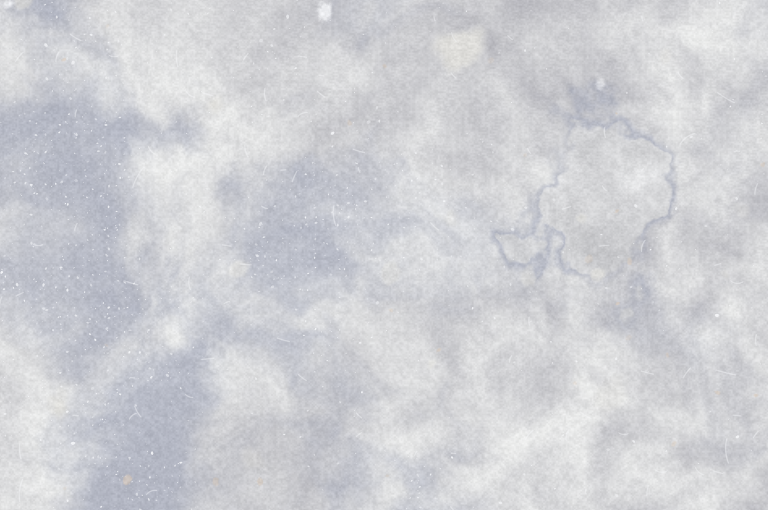
Give the GLSL for this texture, as a WebGL 1 fragment shader.

```glsl
precision highp float;
// Weathered pale stone or ice: soft clouds, blue-grey stains and ragged crust,
// built from warped fractal noise, then dusted with cell-scattered specks,
// cream flecks and a few thin curved fibres.

uniform vec2 u_resolution;

#define CLOUD_SCALE 3.6
#define CLOUD_CONTRAST 1.15
#define STAIN_SCALE 3.8
#define STAIN_STRENGTH 0.80
#define MOTTLE_SCALE 15.0
#define MOTTLE_CONTRAST 1.0
#define GRAIN_SCALE 150.0
#define GRAIN_CONTRAST 0.050
#define SPECK_RADIUS 0.0032
#define SPECK_CHANCE 0.22
#define FIBRE_CHANCE 0.06
#define CRUST_RADIUS 0.12

const vec3 SHADE = vec3(0.710, 0.710, 0.735);
const vec3 LIGHT = vec3(0.910, 0.913, 0.912);
const vec3 STAIN = vec3(0.675, 0.692, 0.750);
const vec3 CRUST = vec3(0.845, 0.848, 0.855);
const vec3 CREAM = vec3(0.890, 0.885, 0.865);
const vec3 OCHRE = vec3(0.850, 0.780, 0.710);
const vec3 WHITE = vec3(0.970, 0.975, 0.985);

float hash(vec2 p) {
  return fract(sin(dot(p, vec2(127.1, 311.7))) * 43758.5453);
}

mat2 turn(float a) {
  return mat2(cos(a), sin(a), -sin(a), cos(a));
}

float noise(vec2 p) {
  vec2 i = floor(p), f = fract(p);
  f = f * f * (3.0 - 2.0 * f);
  return mix(mix(hash(i), hash(i + vec2(1.0, 0.0)), f.x),
             mix(hash(i + vec2(0.0, 1.0)), hash(i + 1.0), f.x), f.y);
}

float fbm(vec2 p) {
  float sum = 0.0, weight = 0.52;
  for (int i = 0; i < 5; i++) {
    sum += weight * noise(p);
    p = turn(0.65) * p * 2.03 + 11.7;
    weight *= 0.5;
  }
  return sum;
}

// One ragged, randomly turned fleck of random opacity in some cells of a grid
float flecks(vec2 p, float scale, float chance, float radius, float ragged, float px) {
  vec2 id = floor(p * scale);
  vec2 rnd = vec2(hash(id + scale), hash(id + scale + 41.3));
  vec2 d = (fract(p * scale) - 0.25 - 0.5 * rnd) / scale;
  d = turn(6.2832 * rnd.y) * d * vec2(1.0, 1.4);
  float size = radius * (0.3 + 0.7 * rnd.x * rnd.x);
  float soft = max(0.8 * px, 0.4 * ragged * radius);
  float dist = length(d) + ragged * radius * (fbm(p * 1.8 / radius) - 0.5);
  float cover = 1.0 - smoothstep(size - soft, size + soft, dist);
  return cover * step(hash(id + 3.1 * scale), chance) * (0.35 + 0.65 * hash(id + 9.2));
}

// Short, slightly bent hairs
float fibres(vec2 p, float scale, float px) {
  vec2 id = floor(p * scale);
  float rnd = hash(id + 17.0 * scale);
  vec2 d = turn(6.2832 * rnd) * (fract(p * scale) - 0.5);
  float halfLength = 0.08 + 0.25 * hash(id + 5.7);
  d.y += (rnd - 0.5) * 2.0 * d.x * d.x;
  d.x -= clamp(d.x, -halfLength, halfLength);
  float line = 1.0 - smoothstep(0.0, 1.3 * px, length(d) / scale);
  return line * step(hash(id + 2.3 * scale), FIBRE_CHANCE);
}

void main() {
  vec2 p = gl_FragCoord.xy / u_resolution.y;
  float px = 1.0 / u_resolution.y;
  float rough = smoothstep(0.75, 1.15, p.x);
  vec2 warp = vec2(fbm(p * 4.0 + 3.1), fbm(p * 4.0 + 27.4)) - 0.5;

  // Clouded ground with patches and mottling, rougher to the right
  float cloud = fbm(p * CLOUD_SCALE + warp + 5.0) - 0.5;
  float patches = fbm(p * 8.0 + 2.0 * warp + 33.0) - 0.5;
  float mottle = fbm(p * MOTTLE_SCALE + 3.0 * warp) - 0.5;
  float tone = 0.62 - 0.12 * rough + CLOUD_CONTRAST * cloud * (1.0 - 0.4 * rough);
  tone += 0.45 * patches + MOTTLE_CONTRAST * mottle * (0.6 + 0.5 * rough);
  vec3 color = mix(SHADE, LIGHT, clamp(tone, 0.0, 1.05));

  // Blue-grey stains gather in loose upright bands and fade out softly
  float band = 0.5 + 0.5 * cos((p.x + 0.25 * warp.x - 0.15) * 9.2);
  float field = fbm(p * STAIN_SCALE + 1.2 * warp + 19.0) + 0.20 * (band - 0.5);
  field += 0.14 * (0.45 - p.y) * (1.0 - rough) - 0.3 * patches - 0.2 * mottle;
  float stain = smoothstep(0.42, 0.82, field) * (1.0 - 0.6 * rough);
  color = mix(color, STAIN, STAIN_STRENGTH * stain);

  // Pale crust with a darker, ragged rim that comes and goes
  float edge = length((p - vec2(1.16, 0.62)) * vec2(1.0, 0.9)) - CRUST_RADIUS;
  edge += 0.36 * (fbm(p * 8.0 + 8.0) - 0.5) + 0.14 * mottle;
  float crust = 1.0 - smoothstep(-0.015, 0.015, edge);
  float rim = (1.0 - smoothstep(0.0, 0.065, edge)) * (1.0 - crust);
  color = mix(color, STAIN, rim * clamp(0.6 + 2.0 * patches, 0.15, 0.8));
  color = mix(color, CRUST + 0.18 * mottle, 0.75 * crust);

  // Cream patches, ochre flecks and white chips
  color = mix(color, CREAM, 0.8 * flecks(p, 3.0, 0.4, 0.055, 0.8, px));
  color = mix(color, CREAM, 0.7 * flecks(p + 0.2, 7.0, 0.25, 0.024, 0.8, px));
  color = mix(color, OCHRE, 0.6 * flecks(p, 11.0, 0.12, 0.011, 0.6, px));
  color = mix(color, WHITE, flecks(p + 0.3, 5.0, 0.10, 0.022, 0.9, px));

  // Fine grain, then clustered dust and a few hairs, densest over the stains
  color += GRAIN_CONTRAST * (noise(p * GRAIN_SCALE) + noise(p * GRAIN_SCALE * 2.1) - 1.0);
  float cluster = smoothstep(0.35, 0.75, noise(p * 6.0 + 51.0));
  float chance = SPECK_CHANCE * (0.25 + stain) * (0.3 + 1.4 * cluster) * (1.0 - 0.5 * rough);
  float dust = 0.0;
  for (int i = 0; i < 4; i++) {
    float layer = float(i);
    float radius = SPECK_RADIUS * (1.4 - 0.25 * layer);
    dust = max(dust, flecks(p + 0.37 * layer, 19.0 + 15.0 * layer, chance, radius, 0.3, px));
  }
  color = mix(color, WHITE, 0.9 * dust);
  color = mix(color, WHITE, 0.4 * max(fibres(p, 13.0, px), fibres(p + 0.5, 27.0, px)));

  gl_FragColor = vec4(clamp(color, 0.0, 1.0), 1.0);
}
```
